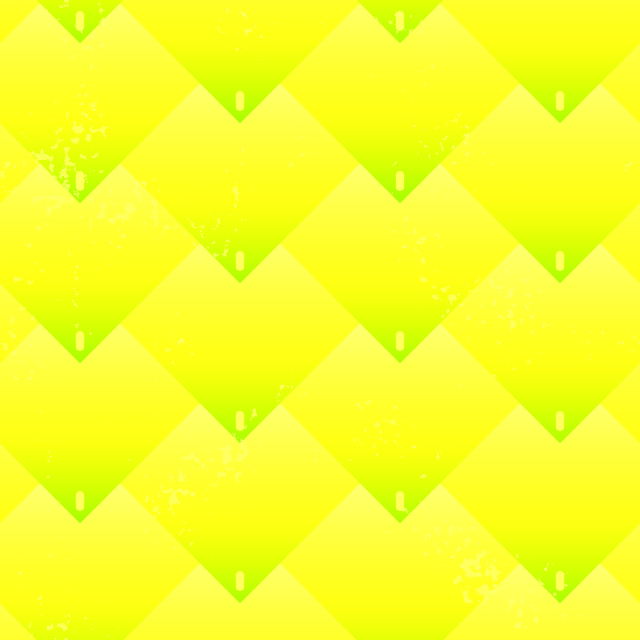
Give the GLSL for this pattern, as a Shadertoy shader.

```glsl
float hash(vec2 cell) {
    uvec2 q = uvec2(ivec2(cell)) * uvec2(1597u, 3812u) + 7919u;
    uint n = (q.x ^ (q.y << 7)) * 747796u;
    n = (n ^ (n >> 15)) * 739981u;
    n = (n ^ (n >> 13)) * 277803u;
    return float((n ^ (n >> 16)) & 65535u) / 65536.0;
}

float gradientDot(vec2 cell, vec2 offset, float period) {
    float angle = 6.2832 * hash(mod(cell, period) + period);
    return dot(vec2(cos(angle), sin(angle)), offset);
}

// Gradient noise that wraps after a whole number of cells
float wrappedNoise(vec2 uv, float period) {
    vec2 p = uv * period, cell = floor(p), f = p - cell;
    vec2 s = f * f * f * (f * (f * 6.0 - 15.0) + 10.0);
    vec2 e = vec2(1, 0);
    float low = mix(gradientDot(cell, f, period), gradientDot(cell + e.xy, f - e.xy, period), s.x);
    float high = mix(gradientDot(cell + e.yx, f - e.yx, period), gradientDot(cell + 1.0, f - 1.0, period), s.x);
    return mix(low, high, s.y);
}

float fbm(vec2 uv, float period) {
    float sum = 0.0, amplitude = 1.0;
    for (int i = 0; i < 3; i++) {
        sum += amplitude * wrappedNoise(uv, period);
        amplitude *= 0.55;
        period *= 2.0;
    }
    return sum;
}

// Green at the tip, through yellow, to pale yellow at the top
vec3 scaleGradient(float height) {
    float green = pow(clamp(1.0 - height / 0.55, 0.0, 1.0), 1.5);
    return vec3(1.0 - 0.34 * green, 1.0, 0.28 * height * height);
}

float slotDistance(vec2 p) {
    p.y -= 0.14;
    p.y -= clamp(p.y, -0.036, 0.036);
    return length(p) - 0.026;
}

void mainImage(out vec4 fragColor, in vec2 fragCoord) {
    vec2 uv = fragCoord / iResolution.xy;
    vec2 p = uv * 4.0;
    float blur = 3.0 / iResolution.y;
    vec3 color = vec3(1, 1, 0.3);

    // Staggered rows, painted from the lowest to the highest
    float topRow = floor((p.y - 0.229) * 2.0) + 1.0;
    for (float i = 3.0; i >= 0.0; i--) {
        float row = topRow - i;
        vec2 local = vec2(mod(p.x - 0.5 - row, 2.0) - 1.0, p.y - 0.229 - 0.5 * row);
        vec2 id = mod(vec2(floor(p.x - local.x), row), vec2(4, 8));
        float shift = 0.06 * (hash(id) - 0.5);
        vec3 tile = scaleGradient(max(local.y + shift, 0.0));
        tile = mix(vec3(1, 1, 0.36), tile, smoothstep(-blur, blur, slotDistance(local)));
        float inside = (local.y - abs(local.x)) * 0.707;
        color = mix(color, tile, smoothstep(-blur, blur, inside));
    }

    // Pale flecks gathered in worn patches
    float wear = fbm(uv, 72.0) + 1.2 * fbm(uv, 5.0) - 0.82;
    float edge = 0.5 * fwidth(wear) + 0.02;
    color = mix(color, vec3(1, 1, 0.42), 0.8 * smoothstep(-edge, edge, wear));

    fragColor = vec4(color, 1.0);
}
```
